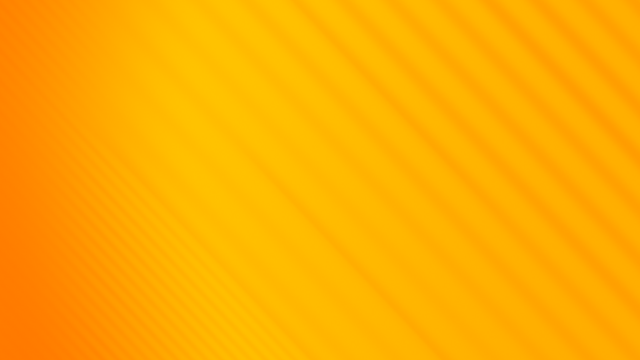
Reproduce this background procedurally as a WebGL 2 fragment shader.

```glsl
#version 300 es
precision highp float;

uniform vec2 u_resolution;
out vec4 outColor;

float hash(float n) {
    return fract(sin(n * 127.1) * 43758.5453);
}

// Soft dark band centred on each whole number, with its own strength
float bands(float t, float sharpness) {
    float strength = mix(0.65, 1.0, hash(floor(t + 0.5)));
    return strength * pow(0.5 + 0.5 * cos(6.28319 * t), sharpness);
}

// Thin crease with a soft shoulder on one side
float crease(float d) {
    float width = d > 0.0 ? 0.028 : 0.009;
    return exp(-d * d / (width * width));
}

void main() {
    vec2 p = gl_FragCoord.xy / u_resolution.y;
    float aspect = u_resolution.x / u_resolution.y;
    float x = p.x * 1.7778 / aspect;

    // Diagonal coordinate, constant along every fold
    float s = 1.05 * x + p.y;

    // Amber glow: steep rise on the left, slow fall to the right
    float bulge = 0.28 * pow(abs(p.y - 0.72), 1.5);
    float rise = smoothstep(-0.12, 0.56, x - bulge);
    float green = mix(0.475, 0.735, rise);
    green -= 0.075 * smoothstep(0.6, 1.8, x);
    green += 0.025 * p.y * (1.0 - rise);
    green += 0.02 * exp(-6.0 * dot(vec2(x - 0.5, p.y - 0.7), vec2(x - 0.5, p.y - 0.7)));

    // Broad folds, deepest toward the upper right
    float broadDepth = mix(0.022, 0.085, smoothstep(1.1, 2.5, s));
    broadDepth *= smoothstep(0.22, 0.5, x) * smoothstep(0.88, 0.98, s);
    green -= broadDepth * (bands((s - 1.4375) / 0.141, 1.6) - 0.3);

    // Fine ribs at the lower left, faint near the upper left
    float lowerLeft = smoothstep(0.08, 0.32, x) * (1.0 - smoothstep(0.82, 0.95, s));
    float upperLeft = (1.0 - smoothstep(0.15, 0.35, x)) * smoothstep(0.5, 0.9, p.y);
    float ribDepth = 0.036 * lowerLeft + 0.012 * upperLeft + 0.005 * (1.0 - rise);
    green -= ribDepth * (bands(s / 0.043, 1.3) - 0.35);

    // Separate creases through the bright middle
    green -= 0.03 * crease(s - 0.912) * smoothstep(0.2, 0.4, x);
    green -= 0.022 * crease(s - 1.294) * smoothstep(0.6, 0.8, x);
    green -= 0.018 * crease(s - 1.856) * smoothstep(0.3, 0.6, p.y);

    // Slight grain softens the gradients
    float grain = hash(dot(floor(p * 288.0), vec2(0.731, 1.917))) - 0.5;
    outColor = vec4(1.0, green + 0.004 * grain, 0.0, 1.0);
}
```
